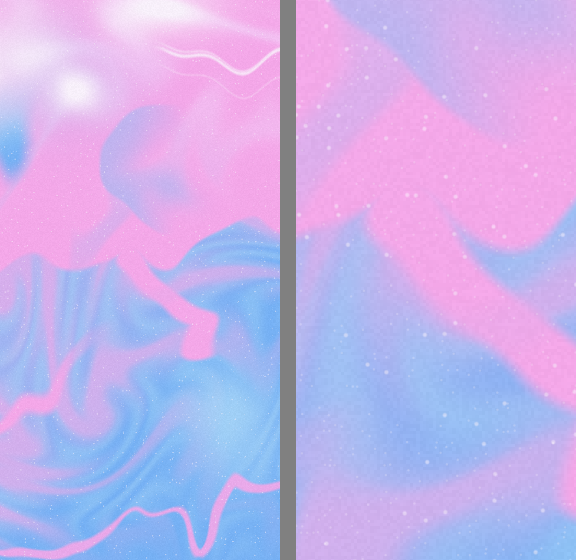
Left: the whole. Right: its middle third, enlarged.
Reproduce this texture procedurally as a WebGL 1 fragment shader.

```glsl
precision highp float;
uniform vec2 u_resolution;

const vec3 PINK = vec3(0.955, 0.655, 0.91);
const vec3 ROSE = vec3(0.95, 0.76, 0.95);
const vec3 LILAC = vec3(0.72, 0.71, 0.94);
const vec3 BLUE = vec3(0.46, 0.69, 0.955);
const vec3 SKY = vec3(0.65, 0.83, 0.965);
const vec3 MILK = vec3(0.97, 0.94, 0.98);

float hash(vec2 p) {
  p = fract(p * vec2(0.1031, 0.1137));
  p += dot(p, p.yx + 33.3);
  return fract((p.x + p.y) * p.x * 7.3);
}

// Layered sine shears, folding the paint like a marbling comb
vec2 marble(vec2 p, float freq, float strength) {
  for (int i = 0; i < 7; i++) {
    float k = float(i);
    vec2 dir = vec2(cos(k * 1.9 + 0.4), sin(k * 1.9 + 0.4));
    p += strength / freq * vec2(-dir.y, dir.x) * sin(dot(p, dir) * freq + k * 2.3);
    freq *= 1.38;
  }
  return p;
}

float blob(vec2 p, vec2 center, vec2 size) {
  vec2 d = (p - center) / size;
  return exp(-dot(d, d));
}

float segment(vec2 p, vec2 a, vec2 b) {
  vec2 ab = b - a;
  return length(p - a - ab * clamp(dot(p - a, ab) / dot(ab, ab), 0.0, 1.0));
}

float ribbon(float d, float width, float blur) {
  return 1.0 - smoothstep(width - blur, width + blur, abs(d));
}

float veinHeight(float x) {
  float dip = (x - 0.73) / 0.055;
  return 0.04 + 0.13 * smoothstep(0.25, 0.5, x) - 0.15 * exp(-dip * dip)
    + 0.1 * smoothstep(0.76, 0.87, x) + 0.012 * sin(x * 31.0);
}

// Pale specks: one soft dot in a few of the cells
float specks(vec2 p, float cells, float share) {
  vec2 id = floor(p * cells);
  vec2 center = 0.3 + 0.4 * vec2(hash(id + 17.0), hash(id + 53.0));
  float dotMask = 1.0 - smoothstep(0.08, 0.32, length(fract(p * cells) - center));
  return dotMask * step(1.0 - share, hash(id + 91.0));
}

vec3 upperPaint(vec2 p, vec2 bent, vec2 folded) {
  float veil = 0.5 + 0.5 * sin(folded.x * 8.0 - folded.y * 11.0);
  vec3 color = mix(PINK, ROSE, veil * veil * smoothstep(1.0, 1.9, p.y) * 0.9);
  color = mix(color, LILAC, 0.4 * smoothstep(0.72, 1.0, veil) * blob(p, vec2(0.4, 1.2), vec2(0.45, 0.25)));

  // Lilac crescent with a sharp outer rim
  vec2 c = bent - vec2(0.57, 1.4);
  float rim = length(c * vec2(1.0, 0.8)) - 0.19;
  float crescent = smoothstep(-0.17, 0.0, rim) * (1.0 - smoothstep(0.0, 0.015, rim));
  color = mix(color, LILAC, 0.85 * crescent * smoothstep(0.08, -0.12, c.x));
  color = mix(color, LILAC, 0.7 * blob(bent, vec2(0.6, 1.31), vec2(0.09, 0.06)));

  // Milky clouds and the blue plume at the left edge
  float cloud = blob(bent, vec2(0.05, 1.78), vec2(0.2, 0.17))
    + blob(bent, vec2(0.58, 2.0), vec2(0.2, 0.11))
    + 0.8 * blob(bent, vec2(0.29, 1.67), vec2(0.08, 0.08));
  color = mix(color, LILAC, 0.55 * blob(bent, vec2(0.16, 1.7), vec2(0.26, 0.2)));
  color = mix(color, MILK, clamp(cloud * (0.75 + 0.4 * veil), 0.0, 1.0));
  float plume = smoothstep(0.11, 0.03, abs(bent.x - 0.07) + 0.3 * max(1.46 - bent.y, 0.0));
  plume *= smoothstep(1.32, 1.42, bent.y) * smoothstep(1.72, 1.46, bent.y);
  color = mix(color, mix(BLUE, SKY, smoothstep(1.4, 1.6, bent.y)), plume);

  // Fine white threads
  float thread = p.y - 1.79 - 0.035 * sin(p.x * 13.0) - 0.05 * (bent.x - p.x) - 0.02 * sin(p.x * 27.0);
  float span = smoothstep(0.53, 0.62, p.x);
  color = mix(color, MILK, 0.8 * span * ribbon(thread, 0.006, 0.006));
  color = mix(color, MILK, 0.5 * span * ribbon(thread - 0.035 + 0.03 * p.x, 0.004, 0.006));
  return mix(color, MILK, 0.3 * span * ribbon(thread + 0.1 * p.x, 0.003, 0.005));
}

vec3 lowerPaint(vec2 p, vec2 bent, vec2 folded) {
  float bands = 0.5 + 0.5 * sin(folded.x * 9.0 + folded.y * 15.0);
  float fine = 0.5 + 0.5 * sin(folded.x * 31.0 - folded.y * 24.0 + bands * 3.0);
  float depth = smoothstep(-0.35, 0.65, p.x * 0.85 - p.y * 0.75 + 0.12);
  vec3 color = mix(LILAC, BLUE, clamp(depth * 1.15 + (bands - 0.5) * 0.75, 0.0, 1.0));
  color = mix(color, SKY, 0.4 * fine * bands);
  color = mix(color, PINK, 0.5 * smoothstep(0.55, 1.0, 1.0 - bands) * (1.0 - depth));
  color = mix(color, SKY, 0.85 * blob(bent, vec2(0.82, 0.46), vec2(0.17, 0.2)));
  return mix(color, BLUE, 0.6 * smoothstep(0.16, 0.0, p.y));
}

void main() {
  vec2 p = gl_FragCoord.xy / u_resolution.x;
  vec2 bent = marble(p, 6.0, 0.2);
  vec2 folded = marble(p * vec2(1.0, 1.15), 4.0, 0.85);

  // Shore between pink and blue, with a tongue running down
  float shore = bent.y - 1.04 - 0.2 * smoothstep(0.52, 0.92, bent.x) - 0.025 * sin(bent.x * 17.0);
  float pink = smoothstep(-0.012, 0.012, shore);
  float tongue = min(segment(bent, vec2(0.46, 1.05), vec2(0.72, 0.86)), segment(bent, vec2(0.72, 0.86), vec2(0.71, 0.72)));
  pink = max(pink, ribbon(tongue, 0.042, 0.014));

  // Pink veins, narrowed by the slope they follow
  float slope = (veinHeight(bent.x + 0.005) - veinHeight(bent.x - 0.005)) / 0.01;
  float vein = (bent.y - veinHeight(bent.x)) / sqrt(1.0 + slope * slope);
  pink = max(pink, 0.9 * ribbon(vein, 0.012 + 0.006 * sin(bent.x * 9.0), 0.007));
  float branch = bent.y - 0.53 - 0.65 * bent.x - 0.02 * sin(bent.x * 24.0);
  pink = max(pink, ribbon(branch, 0.03, 0.02) * smoothstep(0.48, 0.15, bent.x));

  vec3 color = mix(lowerPaint(p, bent, folded), upperPaint(p, bent, folded), pink);
  color = mix(color, MILK, 0.5 * specks(p, 85.0, 0.05) + 0.25 * specks(p + 0.37, 150.0, 0.08));
  color += 0.025 * (hash(floor(p * 256.0)) - 0.5);
  gl_FragColor = vec4(color, 1.0);
}
```
